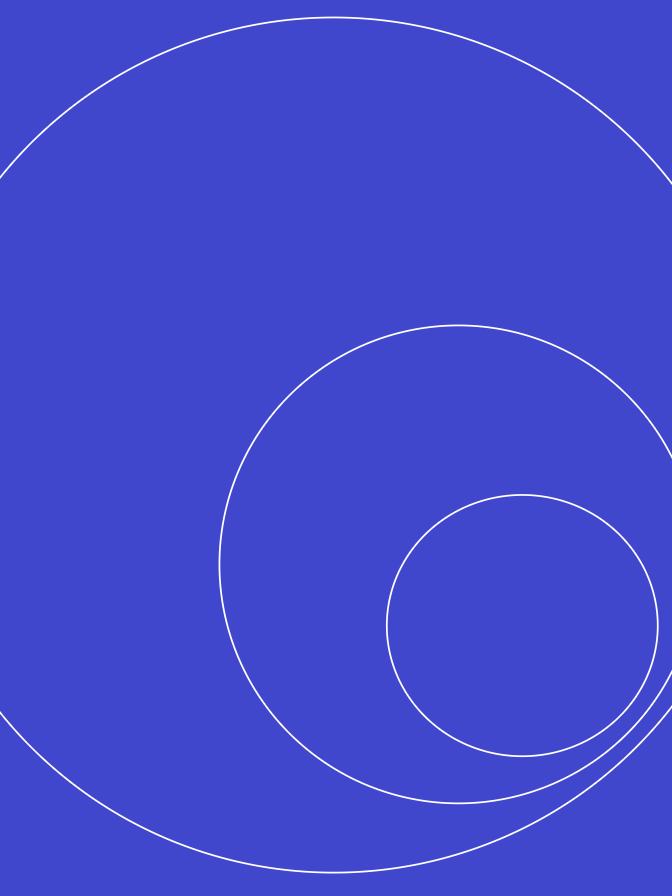
Give the GLSL for this background, as a WebGL 2 fragment shader.

```glsl
#version 300 es
precision highp float;
// Three thin white rings nested toward the lower right on a flat indigo field.

uniform vec2 u_resolution;
out vec4 fragColor;

const vec3 INDIGO = vec3(0.25, 0.28, 0.80);
const vec3 WHITE = vec3(1.0);
const float LINE_WIDTH = 0.00195;

// Approximate signed distance to an axis-aligned ellipse
float ellipseDistance(vec2 p, vec2 radii) {
    float k = length(p / radii);
    float slope = length(p / (radii * radii));
    return k * (k - 1.0) / max(slope, 1e-4);
}

// Antialiased coverage of an elliptical outline
float ring(vec2 p, vec2 center, vec2 radii, float width, float pixel) {
    float d = abs(ellipseDistance(p - center, radii));
    return clamp(0.5 + (0.5 * width - d) / pixel, 0.0, 1.0);
}

void main() {
    // Canvas units: height is 1, x is centered
    float pixel = 1.0 / u_resolution.y;
    vec2 p = (gl_FragCoord.xy - vec2(0.5 * u_resolution.x, 0.0)) * pixel;

    // Outer, middle and inner rings
    float lines = ring(p, vec2(-0.0026, 0.5033), vec2(0.4772), LINE_WIDTH, pixel);
    lines = max(lines, ring(p, vec2(0.1366, 0.3701), vec2(0.2667), LINE_WIDTH, pixel));
    lines = max(lines, ring(p, vec2(0.2079, 0.3018), vec2(0.1512, 0.1458), LINE_WIDTH, pixel));

    fragColor = vec4(mix(INDIGO, WHITE, lines), 1.0);
}
```
